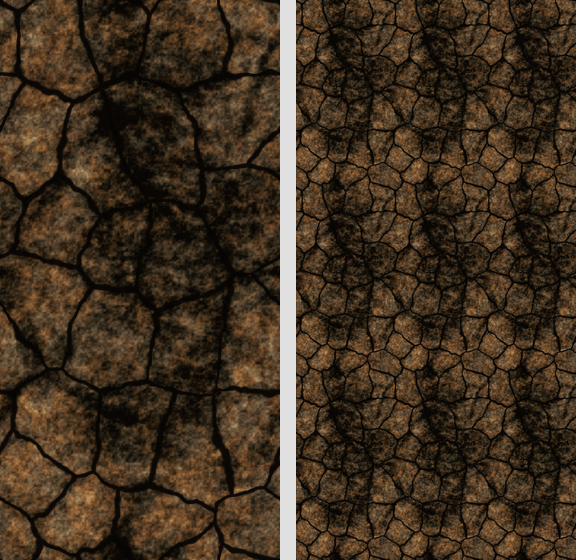
Left, the tile; right, the same tile 3 across and 3 down.
Reproduce this texture procedurally as a Shadertoy shader.

```glsl
// Dry, cracked brown rock: warped Voronoi borders form the dark fissures,
// layered value noise gives the gritty stone, and a broad stain darkens
// the middle. Every lattice wraps, so the canvas tiles in both directions.

const float TAU = 6.2831853;
const vec2 CANVAS = vec2(1.0, 2.0); // canvas size in units of its width

// Rock tones from fissure black to pale dust
const vec3 TONES[7] = vec3[7](
    vec3(0.035, 0.025, 0.015), vec3(0.09, 0.07, 0.04),
    vec3(0.19, 0.15, 0.09), vec3(0.31, 0.23, 0.15),
    vec3(0.43, 0.32, 0.21), vec3(0.55, 0.42, 0.27),
    vec3(0.67, 0.58, 0.43));

// Integer hash of a lattice cell, wrapped at the period
vec2 hash2(vec2 cell, vec2 period, uint seed) {
    uvec2 v = uvec2(floor(mod(cell + 0.5, period))) + uvec2(seed * 131u, seed * 71u);
    v = v * 1664525u + 1013904223u;
    v.x += v.y * 1664525u;
    v.y += v.x * 1664525u;
    v ^= v >> 16u;
    v.x += v.y * 1664525u;
    v.y += v.x * 1664525u;
    v ^= v >> 16u;
    return vec2(v & 65535u) / 65536.0;
}

// Wrapping value noise; two independent channels
vec2 noise2(vec2 uv, vec2 period, uint seed) {
    vec2 p = uv * period;
    vec2 i = floor(p), f = fract(p);
    f = f * f * (3.0 - 2.0 * f);
    vec2 low = mix(hash2(i, period, seed), hash2(i + vec2(1, 0), period, seed), f.x);
    vec2 high = mix(hash2(i + vec2(0, 1), period, seed), hash2(i + vec2(1, 1), period, seed), f.x);
    return mix(low, high, f.y);
}

// Octave sum, normalised to 0..1
float fbm(vec2 uv, vec2 period, int octaves, float gain, uint seed) {
    float sum = 0.0, total = 0.0, amp = 1.0;
    for (int k = 0; k < octaves; k++) {
        sum += amp * noise2(uv, period, seed + uint(k)).x;
        total += amp;
        amp *= gain;
        period *= 2.0;
    }
    return sum / total;
}

// Distance to the nearest Voronoi border, in canvas widths
float borderDistance(vec2 uv, vec2 period, float jitter, uint seed) {
    vec2 p = uv * period, i = floor(p), f = fract(p);
    vec2 cellSize = CANVAS / period, nearest = vec2(0.0), home = vec2(0.0);
    float best = 1e3, border = 1e3;
    for (int y = -1; y <= 1; y++)
    for (int x = -1; x <= 1; x++) {
        vec2 o = vec2(x, y);
        vec2 r = (o + 0.5 + jitter * (hash2(i + o, period, seed) - 0.5) - f) * cellSize;
        if (dot(r, r) < best) { best = dot(r, r); nearest = r; home = o; }
    }
    for (int y = -2; y <= 2; y++)
    for (int x = -2; x <= 2; x++) {
        vec2 o = home + vec2(x, y);
        vec2 r = (o + 0.5 + jitter * (hash2(i + o, period, seed) - 0.5) - f) * cellSize;
        vec2 across = r - nearest;
        if (dot(across, across) > 1e-6)
            border = min(border, dot(0.5 * (r + nearest), normalize(across)));
    }
    return border;
}

// Smooth lookup along the tone list
vec3 rockColor(float tone) {
    float t = clamp(tone, 0.0, 5.999);
    int k = int(t);
    return mix(TONES[k], TONES[k + 1], fract(t));
}

void mainImage(out vec4 fragColor, in vec2 fragCoord) {
    vec2 uv = fragCoord / iResolution.xy;

    // Ragged displacement for the fissures
    vec2 bend = (noise2(uv, vec2(7, 14), 3u) - 0.5) * 0.055
              + (noise2(uv, vec2(24, 48), 5u) - 0.5) * 0.018
              + (noise2(uv, vec2(64, 128), 7u) - 0.5) * 0.006;
    vec2 warped = uv + bend / CANVAS;

    // Broad dark stain
    float stain = 0.5 * cos(TAU * (uv.x - 0.52)) + 0.55 * cos(TAU * (uv.y - 0.55))
                + 3.2 * (fbm(uv, vec2(4, 8), 4, 0.55, 11u) - 0.5);
    stain = smoothstep(-0.45, 0.75, stain);

    // Grit, lit relief, wavy streaks and pale flakes
    float grit = fbm(uv, vec2(32, 64), 3, 0.95, 21u) - 0.5;
    vec2 lightStep = vec2(-0.004, 0.004) / CANVAS;
    float relief = fbm(uv, vec2(20, 40), 4, 0.7, 31u)
                 - fbm(uv + lightStep, vec2(20, 40), 4, 0.7, 31u);
    float streak = fbm(uv + bend * 0.7, vec2(10, 56), 3, 0.75, 41u) - 0.5;
    float flake = smoothstep(0.56, 0.66, fbm(warped, vec2(9, 18), 5, 0.65, 51u));

    float tone = mix(3.35, 1.75, stain) + 5.0 * grit + 4.5 * relief
               + mix(1.2, 4.2, stain) * streak + 0.8 * flake * (1.0 - stain);

    // Sharp fissures with a shaded lip, and faint buried ones
    float gap = borderDistance(warped, vec2(4, 6), 0.85, 61u);
    float width = mix(0.008, 0.017, noise2(uv, vec2(10, 20), 71u).x);
    float fissure = 1.0 - smoothstep(0.35 * width, width, gap);
    float buried = 1.0 - smoothstep(0.004, 0.042, borderDistance(warped, vec2(2, 4), 0.9, 81u));
    buried *= smoothstep(0.35, 0.65, noise2(uv, vec2(5, 10), 91u).x);
    tone -= 1.1 * exp(-gap / 0.018) + 1.9 * buried;

    // Rusty and grey tints
    float rust = fbm(uv, vec2(14, 28), 4, 0.8, 101u);
    vec3 tint = mix(vec3(0.95, 1.01, 1.08), vec3(1.08, 0.97, 0.83), smoothstep(0.35, 0.65, rust));
    vec3 color = rockColor(tone) * tint;
    color = mix(color, TONES[0] * 0.8, 0.94 * fissure);
    fragColor = vec4(color, 1.0);
}
```
